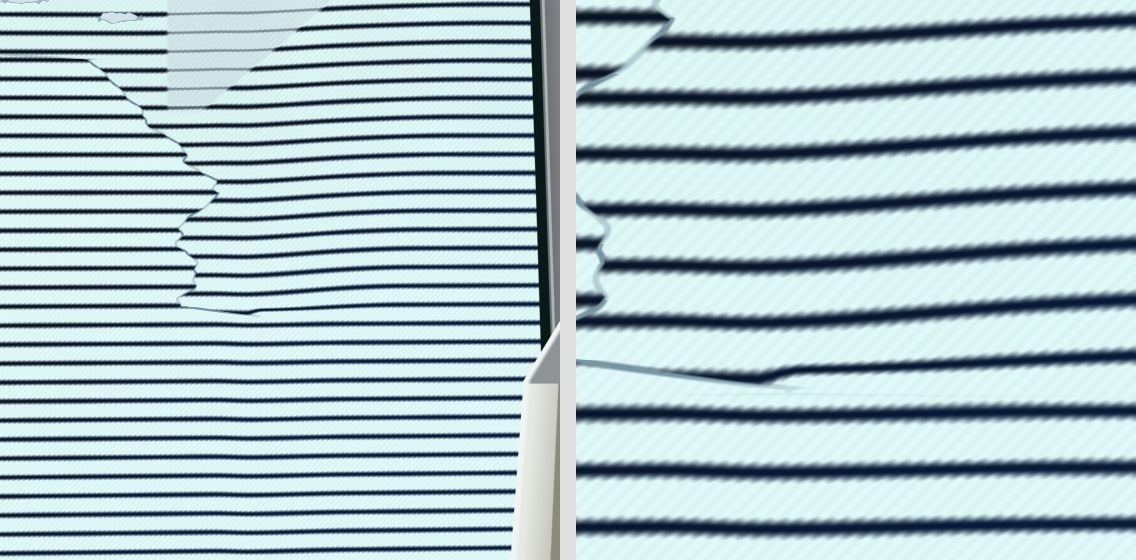
Left: the whole. Right: its middle third, enlarged.
Write a three.js fragment shader that draws this pattern.

```glsl
// Dark horizontal ruled lines on a pale screen, split by a jagged tear, with a grey frame at the right.
varying vec2 vUv;

const float SOFT = 0.0015;
const vec3 PAPER = vec3(0.87, 0.965, 0.965);
const vec3 FADED = vec3(0.82, 0.89, 0.91);
const vec3 INK_BLACK = vec3(0.03, 0.07, 0.12);
const vec3 INK_NAVY = vec3(0.03, 0.10, 0.22);
const vec3 SEAM = vec3(0.40, 0.52, 0.58);

float hash(vec2 p) {
  vec3 q = fract(p.xyx * 0.1031);
  q += dot(q, q.yzx + 33.33);
  return fract((q.x + q.y) * q.z);
}

float noise(vec2 p) {
  vec2 i = floor(p), f = fract(p);
  f = f * f * (3.0 - 2.0 * f);
  return mix(mix(hash(i), hash(i + vec2(1.0, 0.0)), f.x),
             mix(hash(i + vec2(0.0, 1.0)), hash(i + vec2(1.0)), f.x), f.y);
}

float ramp(float a, float b, float x) { return clamp((x - a) / (b - a), 0.0, 1.0); }

float above(float edge, float x) { return smoothstep(-SOFT, SOFT, x - edge); }

// Horizontal place of the tear at a given distance below the top
float tearEdge(float drop) {
  float x = -0.02 + 0.176 * ramp(0.096, 0.106, drop) + 0.241 * ramp(0.106, 0.345, drop);
  x += 0.035 * ramp(0.44, 0.49, drop) - 0.075 * ramp(0.345, 0.41, drop);
  x += 0.14 * ramp(0.547, 0.565, drop) - 0.045 * ramp(0.51, 0.547, drop);
  float jag = 0.026 * (noise(vec2(drop * 62.0, 4.0)) - 0.5);
  return x + jag * ramp(0.1, 0.12, drop) + 0.8 * ramp(0.568, 0.582, drop);
}

// Downward slip of the lines on the far side of the tear, relaxing to the right
float slip(vec2 q) {
  float t = clamp(q.y / 0.573, 0.0, 1.0);
  float relax = smoothstep(mix(0.195, 0.43, t), mix(0.91, 0.70, t), q.x);
  float mend = smoothstep(0.54, 0.57, q.y) * smoothstep(0.44, 0.47, q.x);
  return mix(0.0208, 0.0117, t) * (1.0 - relax) * (1.0 - mend);
}

// Line spacing narrows slightly to the right
float spacing(float x) { return mix(0.0339, 0.03345, x / 0.95); }

float linePhase(vec2 q) {
  float dip = 0.0018 * smoothstep(0.38, 0.45, q.x) * (1.0 - smoothstep(0.45, 0.62, q.x));
  return (q.y - mix(0.0052, 0.0078, q.x / 0.95) - dip) / spacing(q.x);
}

// Soft ruled line with finely serrated edges
float ruling(vec2 q, float thin) {
  float phase = linePhase(q);
  float d = abs(fract(phase + 0.5) - 0.5) * spacing(q.x);
  float weave = 0.0007 * sin((q.x + q.y * 0.8) * 700.0);
  float wear = 0.0008 * (noise(vec2(q.x * 14.0, floor(phase + 0.5) * 7.0)) - 0.5);
  return 1.0 - smoothstep(0.0006, 0.0073 * thin + weave + wear, d);
}

// Zone of weak lines at the top; its right side slants inward going down
float fadedZone(vec2 q) {
  float right = 0.58 - 1.17 * (q.y - 0.013);
  return smoothstep(0.294, 0.304, q.x) * (1.0 - smoothstep(right - 0.008, right + 0.004, q.x))
       * (1.0 - smoothstep(0.18, 0.21, q.y));
}

// Small ragged chip: pale inside, grey rim
vec3 addChip(vec3 col, vec2 q, vec2 center, vec2 size) {
  float r = length((q - center) / size) + 0.7 * (noise(q * 130.0) - 0.5);
  col = mix(col, FADED, 1.0 - smoothstep(0.85, 1.05, r));
  return mix(col, SEAM, 0.55 * (1.0 - smoothstep(0.05, 0.2, abs(r - 1.0))));
}

vec3 screen(vec2 q) {
  float edge = tearEdge(q.y);
  float slope = (tearEdge(q.y + 0.001) - tearEdge(q.y - 0.001)) / 0.002;
  float tearDist = (q.x - edge) / sqrt(1.0 + slope * slope);
  float slipped = smoothstep(-SOFT, SOFT, tearDist);
  float faded = fadedZone(q);

  vec3 paper = mix(PAPER, FADED, 0.8 * faded);
  paper -= 0.022 * slipped * (1.0 - ramp(0.1, 0.6, q.y)) * noise(q * 9.0);
  paper += 0.012 * sin((q.x + q.y) * 640.0);

  float far = ruling(q - vec2(0.0, slip(q)), mix(1.0, 0.55, faded)) * mix(1.0, 0.4, faded);
  float ink = mix(ruling(q, 1.0), far, slipped);
  vec3 col = mix(paper, mix(INK_BLACK, INK_NAVY, ramp(0.2, 0.8, q.x + q.y - 0.4)), ink);

  // Seam darkens where it joins the two halves of one line
  float joint = 1.0 - smoothstep(0.32, 0.5, fract(linePhase(q)));
  float seam = (1.0 - smoothstep(0.0008, 0.0032, abs(tearDist))) * mix(0.35, 0.9, joint);
  col = mix(col, SEAM, seam * (1.0 - ink) * (1.0 - ramp(0.562, 0.57, q.y)));
  col = addChip(col, q, vec2(0.213, 0.031), vec2(0.032, 0.009));
  return addChip(col, q, vec2(0.04, 0.0), vec2(0.04, 0.006));
}

// Dark bezel and grey side panel
vec3 addFrame(vec3 col, vec2 q) {
  float border = 0.946 + 0.032 * q.y;
  vec3 panel = mix(vec3(0.36, 0.38, 0.40), vec3(0.50, 0.51, 0.52), ramp(0.0, 0.05, q.x - border));
  float strip = border + 0.018;
  panel = mix(panel, vec3(0.68, 0.71, 0.73), 1.0 - smoothstep(0.001, 0.004, abs(q.x - strip - 0.006)));
  vec3 bezel = mix(vec3(0.03, 0.10, 0.09), panel, above(strip, q.x));
  return mix(col, bezel, above(border, q.x));
}

// Pale casing at the lower right, with a slanted top face
vec3 addCasing(vec3 col, vec2 q) {
  float edge = max(1.0 - 0.61 * (q.y - 0.573), 0.935 - 0.073 * (q.y - 0.68));
  vec3 front = mix(vec3(0.90, 0.91, 0.89), vec3(0.78, 0.78, 0.75), ramp(0.02, 0.07, q.x - edge));
  float side = 0.997 - 0.045 * (q.y - 0.69);
  front = mix(front, vec3(0.55, 0.54, 0.49), above(side, q.x));
  vec3 face = mix(vec3(0.55, 0.58, 0.59), front, above(0.685, q.y));
  face = mix(vec3(0.94, 0.96, 0.95), face, smoothstep(0.006, 0.016, q.x - edge));
  return mix(col, face, above(edge, q.x));
}

void main() {
  vec2 q = vec2(vUv.x, 1.0 - vUv.y); // y measured down from the top
  vec3 col = addCasing(addFrame(screen(q), q), q);
  gl_FragColor = vec4(clamp(col, 0.0, 1.0), 1.0);
}
```
